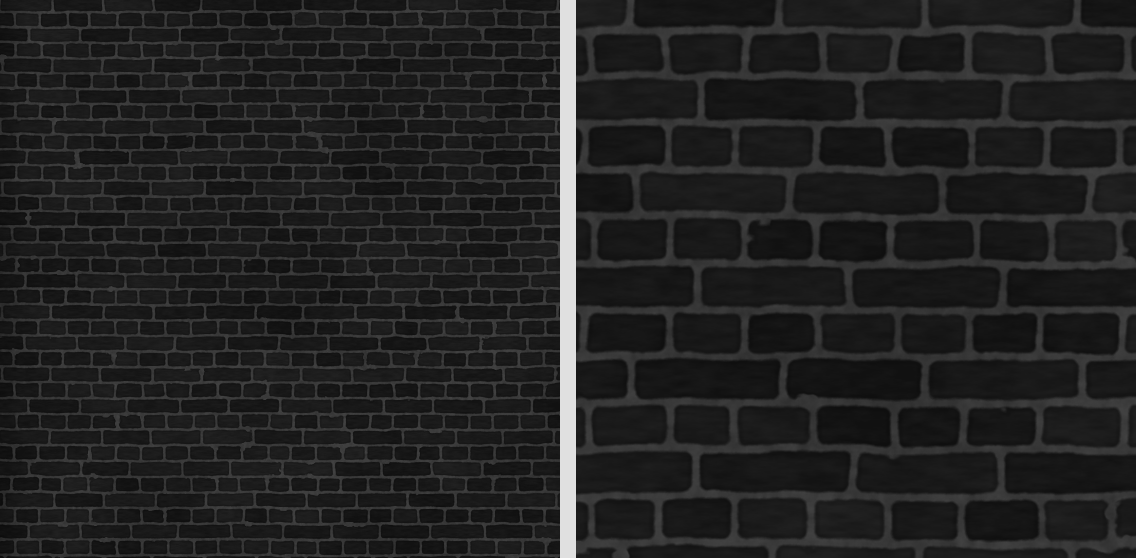
Left: the whole. Right: its middle third, enlarged.
Give the GLSL for this texture, as a Shadertoy shader.

```glsl
// Dark charcoal brick wall: header courses alternating with stretcher courses, pale worn joints.

const float HEADERS_ACROSS = 22.2;
const float HEADER_PHASE = 0.41;
const float STRETCHER_PHASE = 0.46;
const float JOINT_HALF_WIDTH = 0.0019;
const float CORNER_RADIUS = 0.0045;
const vec3 BRICK_DARK = vec3(0.068);
const vec3 BRICK_LIGHT = vec3(0.132);
const vec3 MORTAR_DARK = vec3(0.185);
const vec3 MORTAR_LIGHT = vec3(0.255);

float hash(vec2 p) {
    return fract(sin(dot(p, vec2(127.1, 311.7))) * 43758.5453);
}

float valueNoise(vec2 p) {
    vec2 cell = floor(p);
    vec2 f = fract(p);
    f = f * f * (3.0 - 2.0 * f);
    float low = mix(hash(cell), hash(cell + vec2(1.0, 0.0)), f.x);
    float high = mix(hash(cell + vec2(0.0, 1.0)), hash(cell + vec2(1.0)), f.x);
    return mix(low, high, f.y);
}

float fbm(vec2 p) {
    float sum = 0.0;
    float amplitude = 0.5;
    for (int i = 0; i < 4; i++) {
        sum += amplitude * valueNoise(p);
        p = p * 2.03 + 17.3;
        amplitude *= 0.5;
    }
    return sum / 0.9375;
}

// Signed distance to a box with rounded corners
float roundedBox(vec2 p, vec2 halfSize, float radius) {
    vec2 q = abs(p) - halfSize + radius;
    return length(max(q, 0.0)) + min(max(q.x, q.y), 0.0) - radius;
}

// Course number at a height; courses grow slightly thinner toward the top
float courseAt(float y) {
    return 35.22 * y + 0.72 * y * y - 0.15;
}

// Position of an upright joint, nudged at random
float jointAt(float index, float course, float amount) {
    return index + (hash(vec2(index, course + 7.0)) - 0.5) * amount;
}

// Returns distance to the brick edge, then the brick's number and course
vec3 brickAt(vec2 p) {
    float height = courseAt(p.y);
    float course = floor(height);
    float stretcher = mod(course, 2.0);
    float across = HEADERS_ACROSS / (1.0 + stretcher);
    float crossShift = 0.5 * step(2.5, mod(course, 4.0));
    float phase = mix(HEADER_PHASE, STRETCHER_PHASE + crossShift, stretcher);
    float rowNudge = (hash(vec2(course, 3.7)) - 0.5) * 0.13;
    float amount = mix(0.16, 0.09, stretcher);

    float u = p.x * across + phase + rowNudge;
    float index = floor(u);
    index -= step(u, jointAt(index, course, amount));
    index += step(jointAt(index + 1.0, course, amount), u);
    float left = jointAt(index, course, amount);
    float right = jointAt(index + 1.0, course, amount);

    float courseHeight = 1.0 / (35.22 + 1.44 * p.y);
    vec2 local = vec2((u - 0.5 * (left + right)) / across,
                      (height - course - 0.5) * courseHeight);
    vec2 halfSize = vec2(0.5 * (right - left) / across, 0.5 * courseHeight);
    float unevenness = hash(vec2(index, course) + 21.0) * 0.0005;
    float d = roundedBox(local, halfSize - JOINT_HALF_WIDTH - unevenness, CORNER_RADIUS);
    return vec3(d, index, course);
}

void mainImage(out vec4 fragColor, in vec2 fragCoord) {
    vec2 uv = fragCoord / iResolution.xy;
    float pixel = 1.0 / min(iResolution.x, iResolution.y);

    // Hand-laid wobble of the courses and rough brick edges
    vec2 wobble = vec2(valueNoise(uv * 48.0), valueNoise(uv * 48.0 + 31.0)) - 0.5;
    vec2 sag = vec2(0.0, valueNoise(uv * vec2(7.0, 4.0)) - 0.5);
    vec3 brick = brickAt(uv + wobble * 0.0026 + sag * 0.0024);
    float grit = fbm(uv * 190.0);
    float chips = smoothstep(0.70, 0.84, fbm(uv * 36.0 + 9.0));
    float edge = brick.x + (grit - 0.5) * 0.0014 + chips * 0.0035;

    // Brick tone, streaks and weathered patches
    float tone = hash(brick.yz + 0.5);
    float streaks = fbm(uv * vec2(90.0, 260.0) + tone * 40.0);
    float patches = fbm(uv * 9.0 + 4.0);
    float shade = 0.45 + (tone - 0.5) * 0.55 + (streaks - 0.5) * 0.75 + (patches - 0.5) * 0.55;
    vec3 brickColor = mix(BRICK_DARK, BRICK_LIGHT, clamp(shade, 0.0, 1.0));
    brickColor *= 1.0 - 0.14 * smoothstep(-0.004, -0.0015, edge);

    // Mortar with uneven fading
    float fade = clamp(0.5 + (patches - 0.5) * 0.9 + (grit - 0.5) * 1.1, 0.0, 1.0);
    vec3 mortarColor = mix(MORTAR_DARK, MORTAR_LIGHT, fade);

    float softness = max(0.0012, 0.7 * pixel);
    float mortar = smoothstep(-softness, softness, edge);
    vec3 color = mix(brickColor, mortarColor, mortar);

    // Gentle darkening along the left side
    color *= mix(0.82, 1.0, smoothstep(0.0, 0.05, uv.x));
    fragColor = vec4(color, 1.0);
}
```
